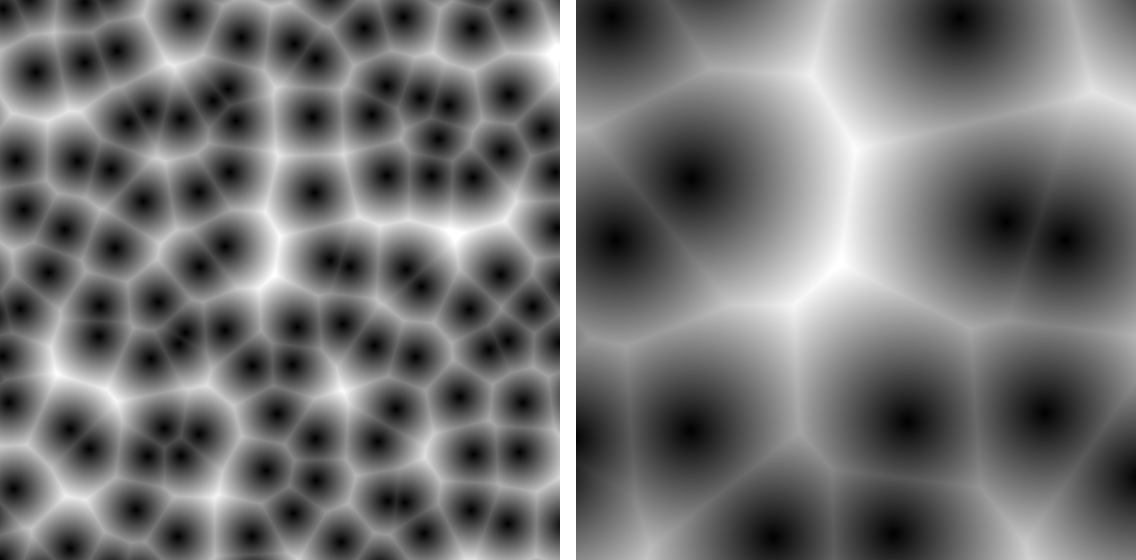
Left: the whole. Right: its middle third, enlarged.
A Shadertoy shader for this texture:

```glsl
const float CELLS_PER_CANVAS = 10.0;
const vec3 CORE_COLOUR = vec3(0.0);
const vec3 RIDGE_COLOUR = vec3(1.0);

// Pseudo-random point in the unit square for a grid cell
vec2 hash2(vec2 cell) {
    vec2 mixed = vec2(dot(cell, vec2(127.1, 311.7)),
                      dot(cell, vec2(269.5, 183.3)));
    return fract(sin(mixed) * 43758.5453);
}

// Distance to the nearest feature point, in cell widths.
// Distances up to 1 are exact with the 3 by 3 neighbourhood.
float nearestPoint(vec2 p) {
    vec2 cell = floor(p);
    vec2 local = fract(p);
    float nearestSq = 1.0;
    for (int y = -1; y <= 1; y++) {
        for (int x = -1; x <= 1; x++) {
            vec2 neighbour = vec2(x, y);
            vec2 toPoint = neighbour + hash2(cell + neighbour) - local;
            nearestSq = min(nearestSq, dot(toPoint, toPoint));
        }
    }
    return sqrt(nearestSq);
}

// Linear ramp from the dark cores to the bright ridges
vec3 shade(float dist, vec3 core, vec3 ridge) {
    return mix(core, ridge, clamp(dist, 0.0, 1.0));
}

void mainImage(out vec4 fragColor, in vec2 fragCoord) {
    vec2 uv = fragCoord / iResolution.y;
    float dist = nearestPoint(uv * CELLS_PER_CANVAS);
    fragColor = vec4(shade(dist, CORE_COLOUR, RIDGE_COLOUR), 1.0);
}
```
